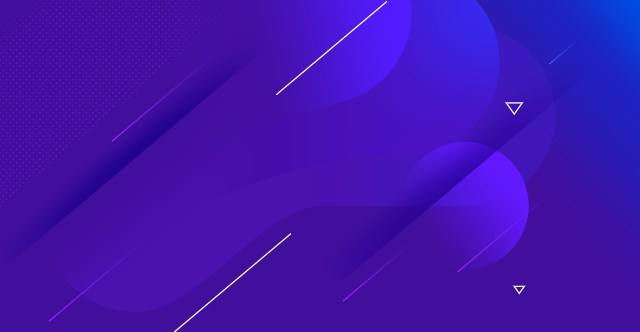
Reproduce this background procedurally as a Shadertoy shader.

```glsl
const vec2 ALONG = vec2(0.7645, 0.6446);
const vec2 ACROSS = vec2(-0.6446, 0.7645);

float pixel() { return 1.0 / iResolution.y; }

float fill(float d) { return 1.0 - smoothstep(-0.6 * pixel(), 0.6 * pixel(), d); }

float stroke(float d) { return fill(abs(d) - 0.0019); }

// Round on the right of joinX, bounded below by a curve on its left
float waveBlob(vec2 p, vec2 centre, float radius, float joinX, float edgeY) {
    return fill(p.x < joinX ? edgeY - p.y : length(p - centre) - radius);
}

// Sharp on one side of a diagonal, soft on the other, thin at both ends
float foldShadow(vec2 p, vec2 start, float len, float width, float skew) {
    vec2 q = vec2(dot(p - start, ALONG) / len, dot(p - start, ACROSS));
    float bell = sin(3.1416 * pow(clamp(q.x, 0.0, 1.0), skew));
    return bell * fill(-q.y) * (1.0 - smoothstep(0.0, width, q.y));
}

float triangleOutline(vec2 p, float inradius) {
    return stroke(max(p.y, abs(p.x) * 0.813 - p.y * 0.582) - inradius);
}

vec3 backdrop(vec2 p) {
    float t = dot(p - vec2(1.92, 1.0), ALONG);
    vec3 col = mix(vec3(0.26, 0.057, 0.615), vec3(0.12, 0.13, 0.76), smoothstep(-0.62, -0.17, t));
    return mix(col, vec3(0.0, 0.29, 0.88), smoothstep(-0.22, 0.0, t));
}

// Staggered dots in a diagonal band of the upper left corner
float dotBand(vec2 p) {
    vec2 uv = p / 0.02;
    float d = min(length(fract(uv) - 0.5), length(fract(uv + 0.5) - 0.5)) * 0.02;
    float band = p.y - 0.375 - 0.853 * p.x;
    return fill(d - 0.0024) * fill(-band) * (1.0 - smoothstep(0.46, 0.56, band));
}

void mainImage(out vec4 fragColor, in vec2 fragCoord) {
    vec2 p = fragCoord / iResolution.y;
    vec3 col = backdrop(p);
    col = mix(col, vec3(0.40, 0.13, 0.86), 0.65 * dotBand(p));

    // Largest wave, with a lobe at the lower left
    float lobeX = p.x - 0.4125;
    float edge = lobeX < 0.0 ? 0.345 - sqrt(max(0.0, 0.0812 - lobeX * lobeX))
                             : mix(0.06, 0.38, smoothstep(0.0, 0.5625, lobeX));
    float depth = -dot(p - vec2(0.0, 0.18), ACROSS);
    float mask = waveBlob(p, vec2(1.40, 0.6525), 0.2725, 1.40, edge)
               * step(0.1275, p.x) * smoothstep(0.0, 0.25, depth);
    vec3 tint = mix(vec3(0.29, 0.07, 0.69), vec3(0.26, 0.10, 0.78), smoothstep(0.9, 1.6, p.x));
    col = mix(col, tint, mask * mix(0.95, 0.6, smoothstep(1.2, 1.6, p.x)));

    // Middle wave
    float dx = 1.225 - p.x;
    mask = waveBlob(p, vec2(1.225, 0.8125), 0.28, 1.225, 0.5325 - 0.4 * dx * dx);
    tint = mix(vec3(0.27, 0.057, 0.66), vec3(0.29, 0.07, 0.76), smoothstep(0.7, 1.3, p.x));
    tint = mix(tint, vec3(0.21, 0.16, 0.94), smoothstep(0.55, 1.0, p.y) * smoothstep(1.0, 1.5, p.x));
    col = mix(col, tint, mask * smoothstep(0.5, 0.9, p.x));

    // Upper wave, brightest at its round end
    dx = 1.05 - p.x;
    mask = waveBlob(p, vec2(0.9625), 0.2775, 1.05, 0.6992 - 0.28 * dx - 0.2 * dx * dx);
    float glow = smoothstep(0.7, 1.22, p.x + 0.25 * (p.y - 0.95));
    tint = mix(vec3(0.265, 0.057, 0.635), vec3(0.32, 0.11, 1.0), glow);
    col = mix(col, tint, mask * smoothstep(0.45, 0.8, p.x));

    // Small disc fading to the lower left
    vec2 disc = p - vec2(1.40, 0.38);
    glow = smoothstep(-0.9, 1.0, dot(disc, vec2(0.82, 0.57)) / 0.1925);
    col = mix(col, vec3(0.38, 0.10, 1.0), fill(length(disc) - 0.1925) * glow);

    // Diagonal folds
    float fold = foldShadow(p, vec2(0.0, 0.18), 1.06, 0.09, 1.0);
    col = mix(col, vec3(0.11, 0.0, 0.55), 0.92 * fold);
    fold = foldShadow(p, vec2(1.0125, 0.1375), 1.01, 0.12, 0.75);
    col = mix(col, vec3(0.15, 0.0, 0.58), 0.75 * fold);

    // Slanted lines as start and length: two white, the rest fade out
    vec3 lines[7] = vec3[7](
        vec3(0.8325, 0.715, 0.435), vec3(0.525, 0.0, 0.461),
        vec3(0.3375, 0.575, 0.415), vec3(0.1475, 0.0325, 0.389),
        vec3(1.0325, 0.0925, 0.268), vec3(1.3775, 0.18, 0.373),
        vec3(1.655, 0.8075, 0.114));
    for (int i = 0; i < 7; i++) {
        vec2 q = p - lines[i].xy;
        float t = dot(q, ALONG) / lines[i].z;
        float ink = stroke(dot(q, ACROSS)) * step(0.0, t) * step(t, 1.0);
        vec3 lineColor = i < 2 ? vec3(1.0) : i < 6 ? vec3(0.58, 0.14, 1.0) : vec3(0.30, 0.32, 1.0);
        col = mix(col, lineColor, ink * (i < 2 ? 1.0 : 1.0 - t));
    }

    // Outlined triangles
    float marks = max(triangleOutline(p - vec2(1.549, 0.6777), 0.0123),
                      triangleOutline(p - vec2(1.564, 0.1297), 0.0078));
    fragColor = vec4(mix(col, vec3(1.0), marks), 1.0);
}
```
